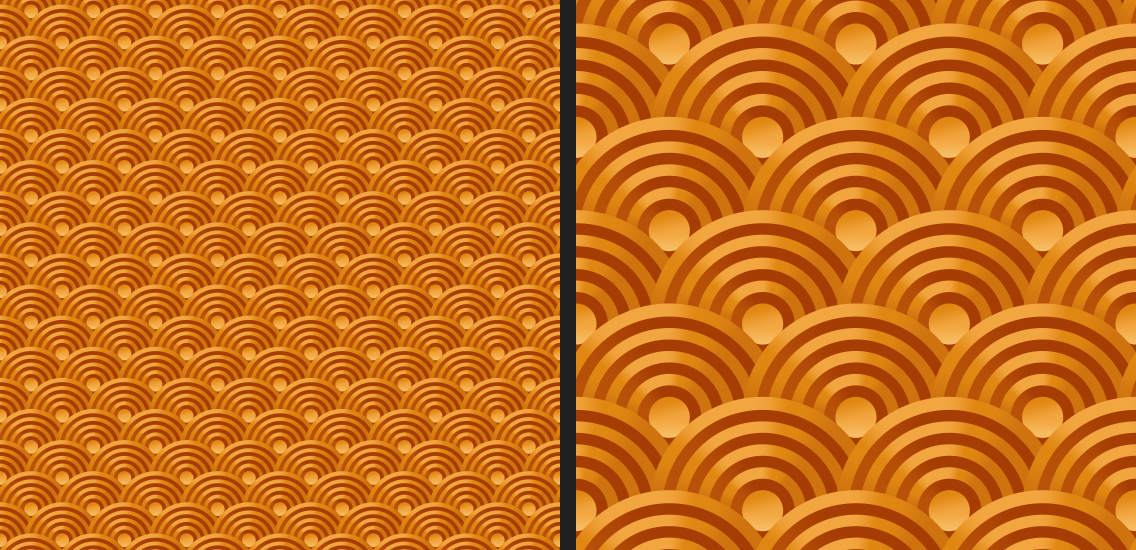
Left, the full canvas; right, a detail of the centre.
A WebGL 2 fragment shader for this pattern:

```glsl
#version 300 es
precision highp float;
// Overlapping golden wave scales (seigaiha): ringed arches in staggered rows.

#define COLUMNS 9.0       // scales across the canvas; one scale pitch is one unit
#define FIRST_ROW 0.157   // height of the lowest unshifted row of centres
#define RADIUS 0.61
#define RIM 0.07          // width of the outer light ring
#define DISC 0.11         // radius of the central disc
#define INNER_BANDS 7.0   // alternating bands between rim and disc
#define RUST vec3(0.65, 0.24, 0.01)
#define WARM_RUST vec3(0.72, 0.32, 0.03)
#define OCHRE vec3(0.81, 0.45, 0.06)
#define GOLD vec3(0.88, 0.53, 0.07)
#define PALE_GOLD vec3(0.95, 0.65, 0.25)
#define CREAM vec3(0.97, 0.75, 0.40)

uniform vec2 u_resolution;
out vec4 fragColor;

// Light rings: brightest just left of the crown, deeper down the sides.
vec3 ridgeColor(vec2 dir) {
    float lit = dot(dir, normalize(vec2(-0.35, 1.0)));
    vec3 color = mix(OCHRE, GOLD, smoothstep(0.45, 0.80, lit));
    return mix(color, PALE_GOLD, smoothstep(0.82, 0.97, lit));
}

// Dark rings: a little warmer on the left flank.
vec3 grooveColor(vec2 dir) {
    return mix(WARM_RUST, RUST, smoothstep(-0.95, -0.25, dir.x));
}

// Disc: gold on top, glowing towards the lower tip.
vec3 discColor(vec2 p) {
    vec3 color = mix(CREAM, PALE_GOLD, smoothstep(-0.12, 0.0, p.y));
    return mix(color, GOLD, smoothstep(-0.02, 0.10, p.y - 0.25 * p.x));
}

// One scale around the origin: colour and edge coverage.
vec4 scale(vec2 p, float pixel) {
    float d = length(p);
    vec2 dir = p / max(d, 1e-4);
    float bandWidth = (RADIUS - RIM - DISC) / INNER_BANDS;
    float band = (RADIUS - RIM - d) / bandWidth;
    band = clamp(band, -0.5, INNER_BANDS + 0.5);

    // Signed distance to the nearest ring edge, positive in light rings.
    float edge = (abs(mod(band + 0.5, 2.0) - 1.0) - 0.5) * bandWidth;
    vec3 light = d < DISC + 0.5 * bandWidth ? discColor(p) : ridgeColor(dir);
    vec3 color = mix(grooveColor(dir), light, clamp(0.5 + edge / pixel, 0.0, 1.0));
    return vec4(color, clamp(0.5 + (RADIUS - d) / pixel, 0.0, 1.0));
}

void main() {
    float pixel = COLUMNS / u_resolution.x;
    vec2 uv = gl_FragCoord.xy * pixel;
    float baseRow = floor((uv.y - FIRST_ROW) * 2.0);
    vec3 color = OCHRE;

    // Paint back to front: upper rows first, then left to right.
    for (int i = 1; i >= -1; i--) {
        float row = baseRow + float(i);
        float shift = 0.5 * mod(row, 2.0);
        float column = floor(uv.x - shift);
        for (int j = 0; j <= 1; j++) {
            vec2 center = vec2(column + float(j) + shift, FIRST_ROW + 0.5 * row);
            vec4 layer = scale(uv - center, pixel);
            color = mix(color, layer.rgb, layer.a);
        }
    }
    fragColor = vec4(color, 1.0);
}
```
